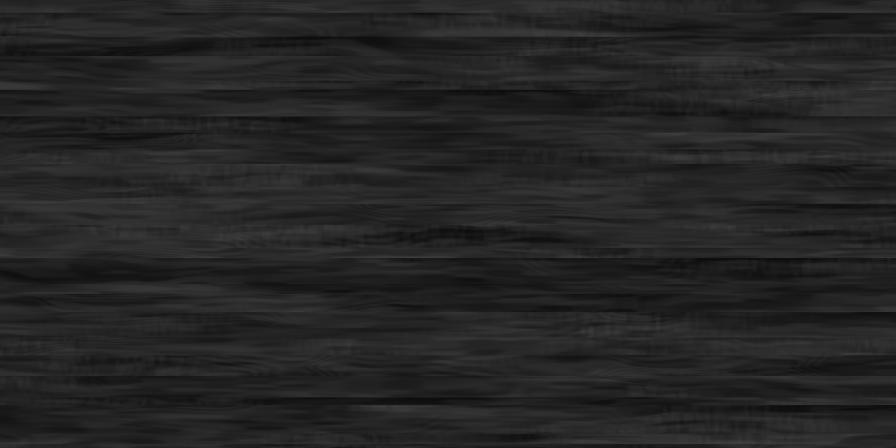
Reproduce this texture procedurally as a Shadertoy shader.

```glsl
// Charcoal-stained wood: thin horizontal boards with streaked, figured grain.

const float BOARDS = 24.0;
const float BOARD_JITTER = 0.66;
const float BASE_TONE = 0.148;
const vec3 STAIN = vec3(1.0, 1.0, 1.003);

float hash(vec2 p) {
    vec3 q = fract(vec3(p.xyx) * 0.1031);
    q += dot(q, q.yzx + 33.33);
    return fract((q.x + q.y) * q.z);
}

// Smooth cellular noise: scattered cell values blended by distance, about -0.5 to 0.5
float cellNoise(vec2 p) {
    vec2 cell = floor(p);
    float sum = 0.0;
    float total = 0.0;
    for (int j = -1; j <= 1; j++) {
        for (int i = -1; i <= 1; i++) {
            vec2 id = cell + vec2(i, j);
            vec2 site = id + 0.15 + 0.7 * vec2(hash(id + 11.3), hash(id + 47.9));
            vec2 d = p - site;
            float weight = exp(-6.0 * dot(d, d));
            sum += weight * hash(id);
            total += weight;
        }
    }
    return sum / total - 0.5;
}

// Height of the seam below a board, in board units
float seam(float board) {
    return board + BOARD_JITTER * (hash(vec2(board, 5.7)) - 0.5);
}

// Curved growth rings, strongest where the figure mask is high
float growthRings(vec2 p, vec2 seed) {
    float field = p.y * 26.0 + 2.2 * cellNoise(p * vec2(4.5, 20.0) + seed);
    float mask = smoothstep(-0.05, 0.3, cellNoise(p * vec2(2.2, 9.0) + seed.yx));
    return mask * sin(field * 15.0 + 0.8 * sin(p.x * 31.0));
}

// Faint upright saw marks, in patches
float sawMarks(vec2 p, vec2 seed) {
    float mask = smoothstep(-0.05, 0.3, cellNoise(p * vec2(3.0, 14.0) + seed + 60.0));
    return mask * cellNoise(p * vec2(105.0, 45.0) + seed);
}

// Light lower lip and dark upper edge that fade in and out along the board
float edgeShade(float x, float v, float board) {
    float shadow = smoothstep(-0.1, 0.35, cellNoise(vec2(x * 1.8, board * 7.0)));
    float light = smoothstep(-0.1, 0.35, cellNoise(vec2(x * 1.5 + 40.0, board * 5.0)));
    return 0.026 * light * exp(-6.0 * v) - 0.045 * shadow * exp(-5.0 * (1.0 - v));
}

float boardTone(vec2 p, float board) {
    vec2 seed = 90.0 * vec2(hash(vec2(board, 1.0)), hash(vec2(board, 2.0))) + 10.0;
    float low = seam(board);
    float v = clamp((p.y * BOARDS - low) / (seam(board + 1.0) - low), 0.0, 1.0);

    // Bend the grain slightly so the streaks drift up and down
    float bend = 0.022 * cellNoise(p * vec2(3.0, 13.0) + seed);
    vec2 g = vec2(p.x, p.y + bend);

    float tone = BASE_TONE + 0.026 * (hash(vec2(board, 3.0)) - 0.5);
    tone += 0.085 * cellNoise(g * vec2(1.9, 26.0) + seed);
    tone += 0.060 * cellNoise(g * vec2(4.5, 62.0) + seed.yx);
    tone += 0.064 * cellNoise(g * vec2(13.0, 125.0) + seed);
    tone += 0.012 * growthRings(p, seed);
    tone += 0.034 * sawMarks(p, seed);
    return tone + edgeShade(p.x, v, board);
}

void mainImage(out vec4 fragColor, in vec2 fragCoord) {
    vec2 p = fragCoord / iResolution.y;

    // Blend the two boards that meet at the nearest seam
    float t = p.y * BOARDS;
    float board = floor(t + 0.5);
    float blur = 0.6 * BOARDS / iResolution.y;
    float edge = seam(board);
    float above = smoothstep(edge - blur, edge + blur, t);
    float tone = mix(boardTone(p, board - 1.0), boardTone(p, board), above);

    fragColor = vec4(STAIN * clamp(tone, 0.055, 0.27), 1.0);
}
```
